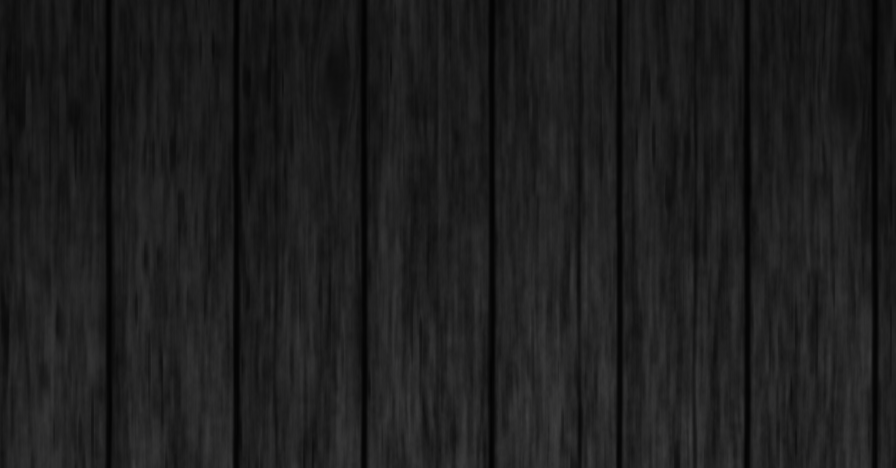
Reproduce this texture procedurally as a Shadertoy shader.

```glsl
// Dark charcoal timber wall: upright planks split by soft black seams.
// Stretched value noise makes the grain, bent around a few knots, and a
// broad light gradient brightens the wall toward the lower right.

const float PLANK_WIDTH = 0.1425;   // all lengths are in canvas widths
const float FIRST_SEAM = 0.1215;
const float SEAM_HALF_WIDTH = 0.0024;
const vec3 WOOD_TINT = vec3(1.0, 1.0, 1.005);

float hash(vec2 p) {
    vec3 q = fract(vec3(p.xyx) * 0.1031);
    q += dot(q, q.yzx + 33.33);
    return fract((q.x + q.y) * q.z);
}

float valueNoise(vec2 p) {
    vec2 cell = floor(p);
    vec2 f = fract(p);
    f = f * f * (3.0 - 2.0 * f);
    float low = mix(hash(cell), hash(cell + vec2(1.0, 0.0)), f.x);
    float high = mix(hash(cell + vec2(0.0, 1.0)), hash(cell + vec2(1.0)), f.x);
    return mix(low, high, f.y);
}

// Layered noise, centred on zero
float fbm(vec2 p) {
    float sum = 0.0;
    float gain = 0.5;
    for (int i = 0; i < 4; i++) {
        sum += gain * (valueNoise(p) - 0.5);
        p = p * 2.03 + vec2(17.3, 9.1);
        gain *= 0.55;
    }
    return sum;
}

// Soft falloff around a point with the given radii
float blob(vec2 p, vec2 radii) {
    vec2 q = p / radii;
    return exp(-dot(q, q));
}

// Grain brightness around zero: fine fibres, streaks and broad bands
float woodGrain(vec2 p, float plankId) {
    vec2 shift = vec2(plankId * 7.31, plankId * 3.17);
    p.x += 0.006 * fbm(p * vec2(14.0, 7.0) + shift);
    float fibres = valueNoise(p * vec2(260.0, 26.0) + shift) - 0.5;
    float streaks = fbm(p * vec2(125.0, 7.0) + shift);
    float bands = fbm(p * vec2(38.0, 3.0) + shift);
    float mottle = fbm(p * vec2(150.0, 75.0) + shift);
    return 0.34 * fibres + 0.65 * streaks + 0.5 * bands + 0.32 * mottle;
}

// Short dark pores and cracks along the fibres
float pores(vec2 p, float plankId) {
    float n = valueNoise(p * vec2(210.0, 17.0) + plankId * 5.7);
    float patches = valueNoise(p * vec2(22.0, 9.0) + plankId * 2.3);
    return smoothstep(0.68, 0.95, n) * smoothstep(0.25, 0.8, patches);
}

// Lengthwise crease in one plank, at a random place
float crease(float across, float plankId, float y) {
    float place = mix(0.25, 0.75, hash(vec2(plankId, 4.0))) * PLANK_WIDTH;
    float wobble = 0.004 * (valueNoise(vec2(y * 9.0, plankId)) - 0.5);
    float d = (across - place - wobble) / 0.0022;
    return exp(-d * d) * hash(vec2(plankId, 8.0));
}

// Darkening and lit lip of the joints; across runs from the left seam
float seamShade(float across) {
    float right = PLANK_WIDTH - across;
    float d = min(across, right);
    float gap = smoothstep(SEAM_HALF_WIDTH * 0.4, SEAM_HALF_WIDTH * 2.2, d);
    float bevel = 1.0 - 0.3 * exp(-across / 0.009) - 0.25 * exp(-right / 0.006);
    float lip = exp(-pow((across - 0.0075) / 0.0018, 2.0));
    return mix(0.2, 1.0, gap) * bevel + 0.12 * lip;
}

// Light over the whole wall
float wallLight(vec2 uv) {
    float vertical = mix(0.149, 0.097, smoothstep(0.0, 1.0, uv.y));
    float side = mix(0.84, 1.05, smoothstep(0.0, 0.5, uv.x));
    float corner = 1.0 - 0.12 * smoothstep(0.8, 1.0, uv.x) * uv.y;
    return vertical * side * corner;
}

void mainImage(out vec4 fragColor, in vec2 fragCoord) {
    vec2 uv = fragCoord / iResolution.xy;
    vec2 p = fragCoord / iResolution.x;

    // Plank index and distance from its left seam
    float seamDrift = 0.0012 * (valueNoise(vec2(p.y * 12.0, 3.0)) - 0.5);
    float s = (p.x - FIRST_SEAM + seamDrift) / PLANK_WIDTH;
    float plankId = floor(s);
    float across = fract(s) * PLANK_WIDTH;

    // Every fourth plank carries a knot that pushes the grain aside
    float hasKnot = 1.0 - step(0.5, abs(mod(plankId, 4.0) - 1.0));
    vec2 knotCentre = vec2(0.77 * PLANK_WIDTH, 0.39 + 0.04 * hash(vec2(plankId, 2.0)));
    vec2 toKnot = vec2(across, p.y) - knotCentre;
    float knot = hasKnot * blob(toKnot, vec2(0.011, 0.032));
    float bend = hasKnot * blob(toKnot, vec2(0.022, 0.06));
    vec2 grainPos = p - vec2(toKnot.x * bend * 0.7, 0.0);

    // Combine wood, wear and joints
    float tone = wallLight(uv) * mix(0.93, 1.07, hash(vec2(plankId, 6.0)));
    tone *= 1.0 + 1.25 * woodGrain(grainPos, plankId);
    tone *= 1.0 - 0.4 * pores(grainPos, plankId);
    tone *= 1.0 - 0.45 * crease(across, plankId, p.y);
    tone *= 1.0 - 0.45 * knot;
    tone *= seamShade(across);
    fragColor = vec4(clamp(tone * WOOD_TINT, 0.0, 1.0), 1.0);
}
```
